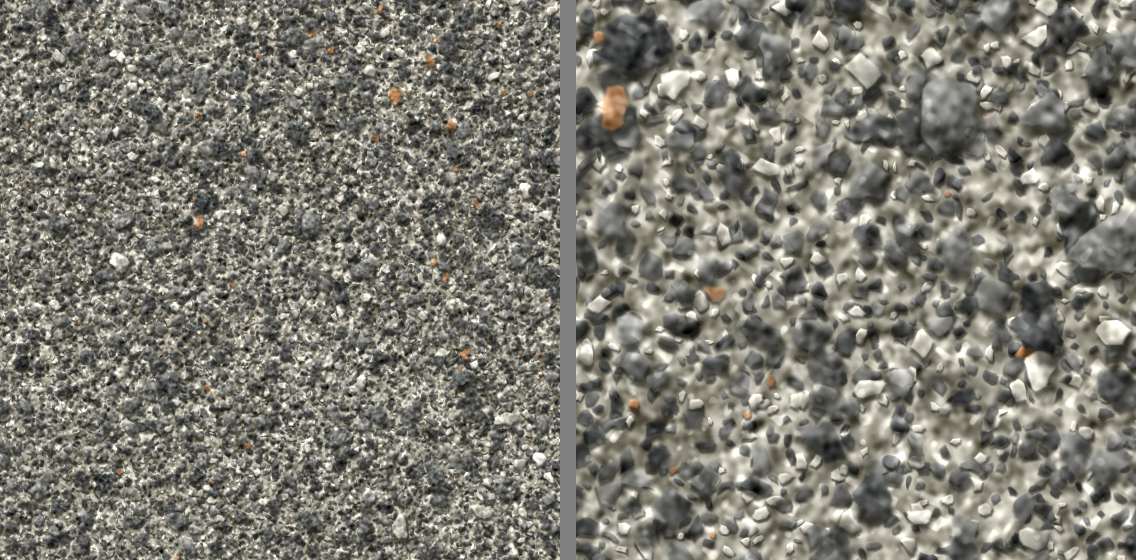
Left: the whole. Right: its middle third, enlarged.
Give the GLSL for this texture, as a WebGL 1 fragment shader.

```glsl
precision highp float;
// Weathered asphalt: angular stones of four sizes set in a gritty, warm grey binder.
// Each layer scatters convex polygons over a jittered grid, with a sunlit rim and a
// cast shadow; embossed value noise adds the grit on the binder and on the stones.

uniform vec2 u_resolution;

const vec3 BINDER = vec3(0.595, 0.580, 0.525);
const vec3 STONE_DARK = vec3(0.275, 0.285, 0.285);
const vec3 STONE_GREY = vec3(0.625, 0.620, 0.595);
const vec3 STONE_PALE = vec3(0.890, 0.875, 0.820);
const vec3 STONE_RUST = vec3(0.700, 0.500, 0.340);
const vec3 SHADOW = vec3(0.120, 0.118, 0.095);
const vec2 LIGHT = vec2(-0.35, 0.937);   // direction towards the sun
const float SHADOW_DEPTH = 0.62;
const float RIM_LIGHT = 0.36;
const float EDGE_WARP = 0.004;
const float GRIT_BINDER = 1.0;
const float GRIT_STONE = 0.68;
const float EXPOSURE = 1.03;

float hash1(vec2 p) {
  vec3 q = fract(p.xyx * 0.1031);
  q += dot(q, q.yzx + 33.33);
  return fract((q.x + q.y) * q.z);
}

vec4 hash4(vec2 p) {
  vec4 q = fract(p.xyxy * vec4(0.1031, 0.1030, 0.0973, 0.1099));
  q += dot(q, q.wzxy + 33.33);
  return fract((q.xxyz + q.yzzw) * q.zywx);
}

float noise(vec2 p) {
  vec2 cell = floor(p), f = fract(p);
  f = f * f * (3.0 - 2.0 * f);
  float lower = mix(hash1(cell), hash1(cell + vec2(1.0, 0.0)), f.x);
  float upper = mix(hash1(cell + vec2(0.0, 1.0)), hash1(cell + 1.0), f.x);
  return mix(lower, upper, f.y);
}

mat2 rotation(float angle) {
  float c = cos(angle), s = sin(angle);
  return mat2(c, s, -s, c);
}

// Noise lit from one side, so bumps get a bright and a dark flank.
float emboss(vec2 p) {
  return noise(p) - noise(p + LIGHT * 0.6);
}

// Fine surface relief and mineral speckle, centred near zero.
float grit(vec2 uv) {
  vec2 turned = rotation(0.6) * uv;
  float relief = 0.26 * emboss(uv * 75.0) + 0.30 * emboss(uv * 150.0 + 9.0);
  float speckle = 0.30 * (noise(turned * 130.0) - 0.5) + 0.34 * (noise(turned * 250.0 + 31.0) - 0.5);
  float sparkle = 0.24 * smoothstep(0.66, 0.92, noise(turned * 170.0 + 77.0));
  return relief + speckle + sparkle - 0.02;
}

// Irregular convex polygon, stretched along a random axis, with blunted corners.
float stoneDistance(vec2 p, float size, vec4 shape) {
  p = rotation(shape.z * 6.2832) * p;
  p.y *= 1.0 + 0.6 * shape.x;
  float d = length(p) - size * 1.05;
  for (int k = 0; k < 6; k++) {
    float side = float(k);
    float angle = (side + 0.7 * fract(shape.x * 17.0 + side * 0.618)) * 1.0472;
    float reach = size * mix(0.62, 1.0, fract(shape.y * 13.0 + side * 0.382));
    d = max(d, dot(p, vec2(cos(angle), sin(angle))) - reach);
  }
  return d;
}

vec3 stoneColour(float pick, float paleShare) {
  vec3 colour = mix(STONE_DARK, STONE_GREY, pick * pick * 0.6 + pick * 0.4);
  colour = mix(colour, STONE_PALE, step(1.0 - paleShare, pick) * 0.92);
  return mix(colour, STONE_RUST, step(abs(pick - 0.5), 0.006));
}

// Lays one grid of stones over the ground colour.
vec3 addStones(vec3 ground, vec2 uv, float cells, float coverage, float paleShare, float grain) {
  vec2 grid = uv * cells;
  vec2 home = floor(grid);
  float blur = cells / u_resolution.y + 0.02;
  for (int j = -1; j <= 1; j++) {
    for (int i = -1; i <= 1; i++) {
      vec2 cell = home + vec2(float(i), float(j));
      vec4 place = hash4(cell + cells * 3.0);
      vec4 shape = hash4(cell + cells * 5.0 + 71.0);
      vec2 p = grid - cell - 0.5 - (place.xy - 0.5) * 0.8;
      if (place.w > coverage || dot(p, p) > 1.2) continue;

      float size = mix(0.28, 0.60, place.z * place.z);
      float d = stoneDistance(p, size, shape);
      float shadowDistance = stoneDistance(p + LIGHT * size * 0.38, size, shape);
      float shade = 1.0 - smoothstep(-0.10, 0.08 + blur, shadowDistance);
      ground = mix(ground, SHADOW, shade * SHADOW_DEPTH);

      float rim = smoothstep(-size * 0.65, 0.0, d);
      float facing = dot(p, LIGHT) / (length(p) + 0.05);
      float tilt = dot(p, shape.xy - 0.5) / size * 0.35;
      vec3 stone = stoneColour(shape.w, paleShare) * (1.0 + RIM_LIGHT * facing * rim + tilt);
      stone += grain * GRIT_STONE;
      ground = mix(ground, stone, (1.0 - smoothstep(-blur, blur, d)) * mix(0.72, 1.0, shape.z));
    }
  }
  return ground;
}

void main() {
  vec2 uv = gl_FragCoord.xy / u_resolution.y;
  float grain = grit(uv);
  vec2 warp = vec2(noise(uv * 120.0), noise(uv * 120.0 + 40.0)) - 0.5;
  vec2 rough = uv + warp * EDGE_WARP;

  // Binder with broad patches of wear, then stones from fine to coarse.
  float wear = 0.10 * (noise(uv * 7.0) - 0.5) + 0.14 * (noise(uv * 26.0 + 5.0) - 0.5);
  vec3 colour = BINDER + wear + grain * GRIT_BINDER;
  colour = addStones(colour, rough, 110.0, 0.62, 0.24, grain);
  colour = addStones(colour, rotation(0.4) * rough, 64.0, 0.58, 0.15, grain);
  colour = addStones(colour, rough, 37.0, 0.46, 0.09, grain);
  colour = addStones(colour, rough, 24.0, 0.24, 0.08, grain);
  gl_FragColor = vec4(clamp(colour * EXPOSURE, 0.0, 1.0), 1.0);
}
```
